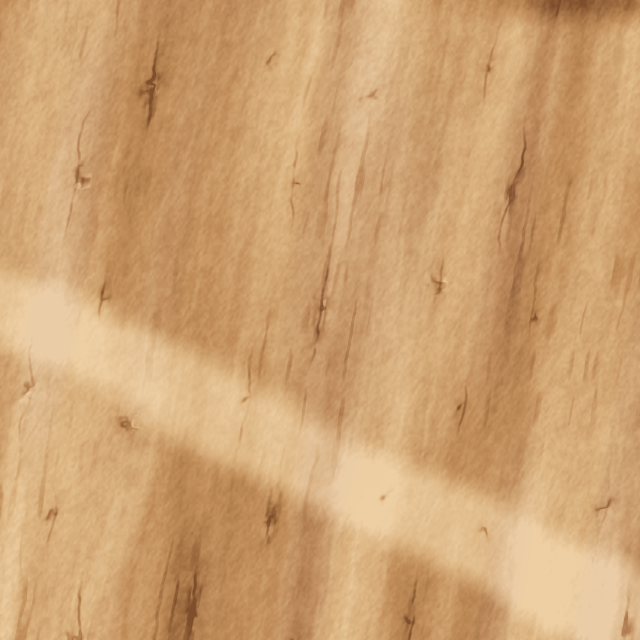
Write a Shadertoy shader that draws this texture.

```glsl
const vec3 TONES[6] = vec3[6](
    vec3(0.50, 0.31, 0.17), vec3(0.69, 0.49, 0.30), vec3(0.76, 0.56, 0.36),
    vec3(0.80, 0.62, 0.42), vec3(0.85, 0.69, 0.49), vec3(0.93, 0.81, 0.64));
const float STOPS[6] = float[6](0.0, 0.27, 0.40, 0.50, 0.62, 0.86);
const vec3 PINK_TINT = vec3(-0.012, -0.010, 0.010);
const float GRAIN_LEAN = 0.17;
const float BASE_TONE = 0.515;
const float STREAK_CONTRAST = 0.70;
const float FINE_CONTRAST = 1.0;
const float BAND_LIGHT = 0.30;
const int CRACKS = 26;
const int KNOTS = 34;

float hash(vec2 p) {
    vec3 q = fract(p.xyx * 0.1031);
    q += dot(q, q.yzx + 33.33);
    return fract((q.x + q.y) * q.z);
}

float noise(vec2 p) {
    vec2 i = floor(p), f = fract(p);
    f = f * f * f * (f * (f * 6.0 - 15.0) + 10.0);
    return mix(mix(hash(i), hash(i + vec2(1, 0)), f.x),
               mix(hash(i + vec2(0, 1)), hash(i + vec2(1, 1)), f.x), f.y);
}

float fbm(vec2 p) {
    float sum = 0.0, amp = 0.57;
    for (int i = 0; i < 3; i++) {
        sum += amp * noise(p);
        p = p * 2.1 + vec2(17.3, 9.1);
        amp *= 0.5;
    }
    return sum;
}

// Evenly scattered positions, slightly beyond the canvas
vec2 scatter(float i, vec2 offset) {
    return fract(i * vec2(0.7549, 0.5698) + offset) * 1.2 - vec2(0.18, 0.1);
}

// Short fibres crossing the grain at a small angle, and pore speckle
float fibreTone(vec2 g) {
    vec2 slant = vec2(g.x - 0.4 * g.y, g.y + 0.4 * g.x);
    float fibre = noise(slant * vec2(200.0, 90.0)) - 0.5;
    float speckle = noise(g * vec2(260.0, 210.0) + 13.0) - 0.5;
    float mottle = noise(slant * vec2(60.0, 34.0) + 5.0) - 0.5;
    return 0.085 * fibre + 0.07 * speckle + 0.06 * mottle;
}

// Broad bands, brown veins and fine lines along the grain
float grainTone(vec2 g) {
    vec2 w = g;
    w.x += 0.024 * (noise(g * vec2(7.0, 3.0)) - 0.5);
    w.x += 0.007 * (noise(g * vec2(30.0, 14.0)) - 0.5);
    w.x += 0.003 * (noise(g * vec2(70.0, 50.0)) - 0.5);
    float broad = fbm(w * vec2(11.0, 1.1) + 40.0) - 0.5;
    float veinZone = smoothstep(0.42, 0.75, noise(w * vec2(11.0, 1.9) + 71.0));
    float vein = noise(w * vec2(65.0, 5.5) + 20.0) - 0.5;
    float line = noise(w * vec2(150.0, 9.0) + 3.0) - 0.5;
    float hair = smoothstep(0.68, 0.95, noise(w * vec2(125.0, 14.0) + 55.0));
    float fine = 0.07 * vein + 0.07 * line + fibreTone(g);
    fine -= veinZone * (0.15 * vein + 0.10 * line + 0.16 * hair);
    return STREAK_CONTRAST * broad - 0.045 * veinZone + FINE_CONTRAST * fine;
}

// Thin broken splits, some inside a dark ragged smudge
float crackDepth(vec2 g) {
    float depth = 0.0;
    for (int i = 0; i < CRACKS; i++) {
        float id = float(i);
        float chance = hash(vec2(id, 3.7));
        vec2 d = g - scatter(id, vec2(0.13, 0.41));
        d.x += 0.016 * (noise(vec2(d.y * 16.0, id * 5.0)) - 0.5);
        d.x += 0.004 * (noise(vec2(d.y * 70.0, id * 7.0)) - 0.5);
        float halfLength = mix(0.03, 0.14, hash(vec2(id, 8.2)));
        float ends = smoothstep(halfLength, halfLength * 0.4, abs(d.y));
        float broken = smoothstep(0.2, 0.7, noise(vec2(d.y * 55.0, id * 9.0)));
        float line = smoothstep(0.0036, 0.0004, abs(d.x)) * ends;
        depth += line * (0.3 + 0.7 * broken) * mix(0.14, 0.36, chance);
        float smudge = exp(-pow(d.x / 0.011, 2.0) - pow(d.y / 0.05, 2.0));
        float ragged = smoothstep(0.25, 0.85, noise(g * vec2(180.0, 40.0) + id));
        depth += smudge * ragged * 0.36 * step(0.6, chance);
    }
    return depth;
}

// Small ragged knots; the large ones carry a pale crescent
float knotDepth(vec2 g) {
    float depth = 0.0;
    vec2 rough = vec2(noise(g * 110.0), noise(g * 110.0 + 31.0)) - 0.5;
    for (int i = 0; i < KNOTS; i++) {
        float id = float(i);
        float size = mix(0.0035, 0.011, pow(hash(vec2(id, 15.1)), 2.0));
        vec2 d = g - scatter(id, vec2(0.62, 0.27)) + rough * size * 2.4;
        float turn = (hash(vec2(id, 6.4)) - 0.5) * 1.8;
        d = mat2(cos(turn), sin(turn), -sin(turn), cos(turn)) * d;
        vec2 e = d / (size * vec2(0.8, 1.5));
        float core = exp(-dot(e, e));
        float halo = exp(-dot(e, e) * 0.12);
        vec2 c = e - vec2(1.2, -0.5);
        float crescent = exp(-dot(c, c) * 1.5) * smoothstep(0.006, 0.009, size);
        depth += 0.36 * core + 0.07 * halo - 0.25 * crescent;
    }
    return depth;
}

vec3 woodColor(float tone) {
    vec3 color = TONES[0];
    for (int i = 1; i < 6; i++) {
        float t = (tone - STOPS[i - 1]) / (STOPS[i] - STOPS[i - 1]);
        color = mix(color, TONES[i], clamp(t, 0.0, 1.0));
    }
    return color;
}

void mainImage(out vec4 fragColor, in vec2 fragCoord) {
    vec2 p = fragCoord / iResolution.y;
    vec2 g = vec2(p.x - GRAIN_LEAN * p.y, p.y);

    // Slanting sunlight and the shadow in the upper right corner
    float across = p.y - 0.525 + 0.49 * p.x + 0.035 * (noise(p * 7.0) - 0.5);
    float halfWidth = 0.056 + 0.025 * p.x;
    float sun = smoothstep(0.032, -0.032, abs(across) - halfWidth);
    float corner = smoothstep(0.62, 0.88, p.x) * smoothstep(0.02 + 0.04 * p.x, 0.0, 1.0 - p.y);

    float tone = BASE_TONE + grainTone(g) * mix(1.0, 0.7, sun);
    tone -= min(crackDepth(g) + knotDepth(g), 0.42);
    tone += BAND_LIGHT * sun - 0.36 * corner;

    float pink = smoothstep(0.4, 0.8, noise(g * vec2(13.0, 1.6) + 90.0));
    fragColor = vec4(woodColor(tone) + PINK_TINT * pink, 1.0);
}
```
